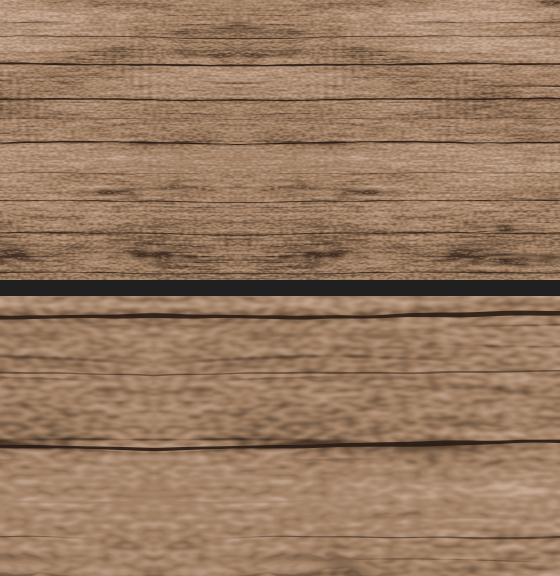
Top: the whole. Bottom: its middle third, enlarged.
A WebGL 2 fragment shader for this texture:

```glsl
#version 300 es
precision highp float;
uniform vec2 u_resolution;
out vec4 outColor;

// Palette
const vec3 DARK  = vec3(0.32, 0.24, 0.18);
const vec3 MID   = vec3(0.62, 0.49, 0.38);
const vec3 LIGHT = vec3(0.74, 0.62, 0.53);
const vec3 GAP   = vec3(0.16, 0.11, 0.08);

// Layout, in canvas heights
const float MIRROR_X  = 0.85;   // the boards are reflected about this column
const float SAG       = 0.006;  // dip of the boards at the reflection
const float GRAIN     = 1.05;   // contrast of the wood fibres
const float BASE_TONE = 0.16;   // -1 dark, 0 mid, 1 light
const float HAIRLINES = 0.55;
const float STAINING  = 1.15;
const float PALENESS  = 0.5;

// Cracks: height, half width, opacity, distance from the mirror where it begins
const vec4 CRACKS[11] = vec4[11](
  vec4(0.919, 0.0011, 0.60, 0.62), vec4(0.870, 0.0014, 0.75, -1.0),
  vec4(0.772, 0.0030, 0.92, -1.0), vec4(0.692, 0.0019, 0.80, 0.86),
  vec4(0.648, 0.0023, 0.90, -1.0), vec4(0.578, 0.0010, 0.50, -1.0),
  vec4(0.492, 0.0025, 0.92, -1.0), vec4(0.383, 0.0010, 0.55, 0.10),
  vec4(0.284, 0.0015, 0.75, -1.0), vec4(0.168, 0.0017, 0.75, -1.0),
  vec4(0.028, 0.0015, 0.70, -1.0));

// Stains and worn areas: centre, radii
const vec4 STAINS[8] = vec4[8](
  vec4(0.30, 0.092, 0.17, 0.025), vec4(0.82, 0.080, 0.13, 0.034),
  vec4(0.99, 0.068, 0.14, 0.028), vec4(0.18, 0.335, 0.14, 0.024),
  vec4(0.45, 0.310, 0.10, 0.016), vec4(1.12, 0.990, 0.07, 0.014),
  vec4(0.97, 0.185, 0.12, 0.014), vec4(0.00, 0.910, 0.06, 0.010));
const vec4 WORN[5] = vec4[5](
  vec4(1.05, 0.84, 0.25, 0.040), vec4(0.68, 0.83, 0.18, 0.035),
  vec4(0.25, 0.43, 0.45, 0.045), vec4(0.78, 0.95, 0.30, 0.030),
  vec4(0.48, 0.336, 0.07, 0.009));
const vec4 DULL = vec4(0.0, 0.82, 0.50, 0.040);

vec2 gradient(vec2 cell) {
  float angle = 6.2832 * fract(sin(dot(cell, vec2(127.1, 311.7))) * 43758.5);
  return vec2(cos(angle), sin(angle));
}

float noise(vec2 p) {
  vec2 i = floor(p), f = p - i;
  vec2 e = vec2(1.0, 0.0);
  vec2 u = f * f * f * (f * (f * 6.0 - 15.0) + 10.0);
  float low  = mix(dot(gradient(i), f), dot(gradient(i + e.xy), f - e.xy), u.x);
  float high = mix(dot(gradient(i + e.yx), f - e.yx), dot(gradient(i + e.xx), f - e.xx), u.x);
  return mix(low, high, u.y);
}

float spot(vec2 p, vec4 area) {
  vec2 d = (p - area.xy) / area.zw;
  return exp(-dot(d, d));
}

// Box-filtered coverage of a line
float lineCover(float d, float halfWidth, float px) {
  return max(min(d + 0.5 * px, halfWidth) - max(d - 0.5 * px, -halfWidth), 0.0) / px;
}

vec3 woodColor(float tone) {
  vec3 c = mix(DARK, MID, clamp(tone + 1.0, -0.2, 1.0));
  return mix(c, LIGHT, clamp(tone, 0.0, 1.3));
}

void main() {
  float px = 1.0 / u_resolution.y;
  vec2 p = gl_FragCoord.xy * px;
  p.x = abs(p.x - MIRROR_X);
  p.y += SAG * exp(-8.0 * p.x * p.x);

  // Fibres, from fine speckle to broad bands
  vec2 g = p + vec2(0.0, 0.010 * noise(p * vec2(2.0, 5.0) + 3.0));
  float speckle = noise(g * vec2(62.0, 151.0) + 17.0);
  float fibre = noise(g * vec2(13.0, 107.0) + 5.0);
  float grain = speckle + 0.75 * fibre
    + 0.55 * noise(g * vec2(4.0, 83.0) + 53.0)
    + 0.45 * noise(g * vec2(3.0, 24.0) + 41.0)
    + 0.80 * noise(g * vec2(1.7, 6.0) + 29.0);
  float tone = BASE_TONE + GRAIN * grain;
  tone *= tone < 0.0 ? 0.65 : 1.0;
  tone -= 0.22 * smoothstep(0.34, 0.22, p.y);

  // Worn, dull and stained areas
  for (int i = 0; i < WORN.length(); i++) tone += PALENESS * spot(p, WORN[i]);
  tone -= 0.35 * spot(p, DULL);
  float stain = 0.0;
  for (int i = 0; i < STAINS.length(); i++) stain = max(stain, spot(p, STAINS[i]));
  float blotch = noise(g * vec2(12.0, 62.0) + 61.0) + 0.6 * speckle + 0.5 * fibre;
  tone -= STAINING * stain * smoothstep(-0.25, 0.3, blotch + 0.35 * stain - 0.15);

  // Short hairlines along the fibres
  float ridge = abs(noise(g * vec2(1.6, 44.0) + 83.0));
  float presence = smoothstep(0.02, 0.3, noise(g * vec2(3.0, 19.0) + 97.0) + 0.2 * speckle);
  tone -= HAIRLINES * presence * smoothstep(0.10, 0.0, ridge);

  // Long cracks with a soft shadow
  float gap = 0.0;
  for (int i = 0; i < CRACKS.length(); i++) {
    vec4 crack = CRACKS[i];
    float row = 37.3 * float(i) + 0.5;
    float wobble = 0.007 * noise(vec2(3.0 * p.x, row)) + 0.002 * noise(vec2(15.0 * p.x, row));
    float d = abs(p.y - crack.x - wobble);
    float width = crack.y * (1.0 + 0.9 * noise(vec2(7.0 * p.x, row + 9.0)));
    float reach = smoothstep(crack.w - 0.04, crack.w + 0.08, p.x) * crack.z;
    gap = max(gap, reach * lineCover(d, width, px));
    tone -= 0.35 * reach * exp(-d / (2.5 * crack.y));
  }
  outColor = vec4(mix(woodColor(tone), GAP, gap), 1.0);
}
```
